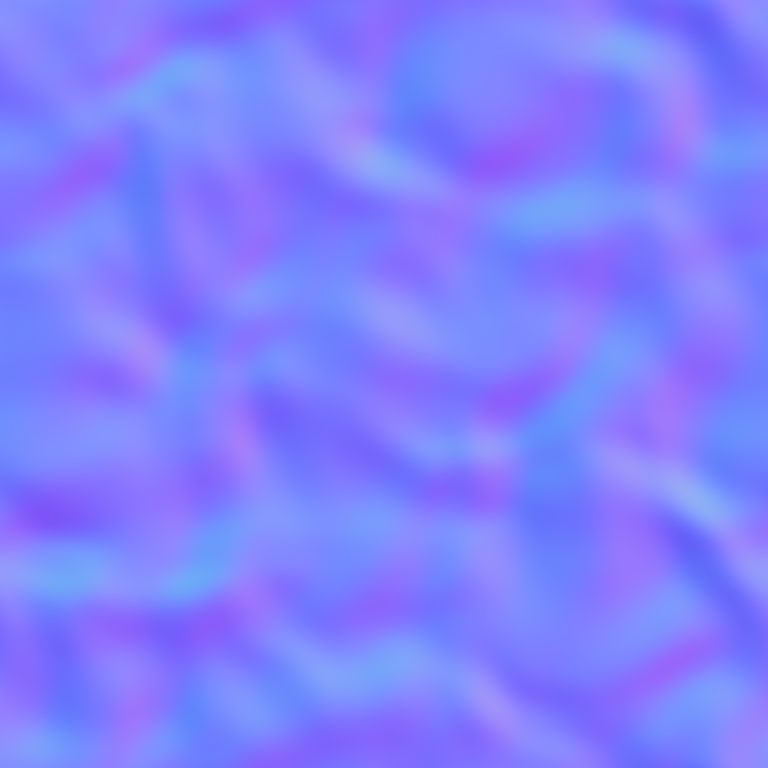
Reproduce this texture map procedurally as a WebGL 1 fragment shader.

```glsl
precision highp float;

uniform vec2 u_resolution;

// Random unit direction for a lattice corner, wrapped to the period
vec2 cornerDirection(vec2 cell, float period, float seed) {
  cell = mod(cell, period);
  float h = fract(sin(dot(cell, vec2(127.1, 311.7)) + seed * 74.7) * 43758.5453);
  return vec2(cos(6.28318 * h), sin(6.28318 * h));
}

// Gradient noise over the unit square with a whole number of cells
float tileNoise(vec2 uv, float period, float seed) {
  vec2 p = uv * period;
  vec2 cell = floor(p);
  vec2 f = p - cell;
  vec2 w = f * f * f * (f * (f * 6.0 - 15.0) + 10.0);
  vec2 e = vec2(1.0, 0.0);
  float a = dot(cornerDirection(cell, period, seed), f);
  float b = dot(cornerDirection(cell + e.xy, period, seed), f - e.xy);
  float c = dot(cornerDirection(cell + e.yx, period, seed), f - e.yx);
  float d = dot(cornerDirection(cell + e.xx, period, seed), f - e.xx);
  return mix(mix(a, b, w.x), mix(c, d, w.x), w.y);
}

// Soft bumps of two sizes, gently bent by a slow warp
float height(vec2 uv) {
  vec2 warp = vec2(tileNoise(uv, 4.0, 1.0), tileNoise(uv, 4.0, 2.0));
  vec2 q = uv + 0.06 * warp;
  return tileNoise(q, 7.0, 3.0) + 0.32 * tileNoise(q, 11.0, 4.0);
}

void main() {
  vec2 uv = gl_FragCoord.xy / u_resolution;

  // Slope by wide central differences, which also softens it
  vec2 e = vec2(0.014, 0.0);
  vec2 slope = vec2(height(uv + e.xy) - height(uv - e.xy),
                    height(uv + e.yx) - height(uv - e.yx)) / (2.0 * e.x);

  // Pack the surface normal into colour
  vec3 normal = normalize(vec3(-slope * vec2(0.021, 0.024), 1.0));
  gl_FragColor = vec4(normal * 0.5 + 0.5, 1.0);
}
```
